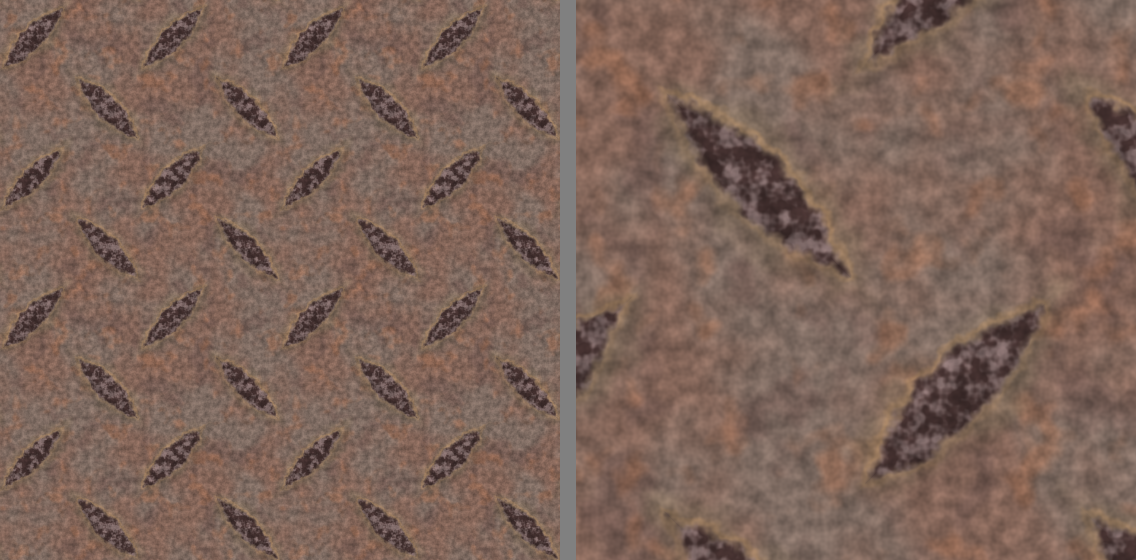
Left, the full canvas; right, a detail of the centre.
Reproduce this texture procedurally as a three.js fragment shader.

```glsl
#define BLOCKS 2.0
#define CELLS 2.0
#define STUD_HALF_LENGTH 0.28
#define STUD_HALF_WIDTH 0.072
#define EDGE_SOFTNESS 0.013
#define EDGE_ROUGHNESS 0.022
#define HALO_WIDTH 0.085
#define RIM_STRENGTH 0.5
#define RUST_AMOUNT 0.55
#define GRAIN_AMOUNT 0.27
#define PIT_FREQUENCY 38.0

varying vec2 vUv;

const vec3 BROWN = vec3(0.515, 0.395, 0.345);
const vec3 GREY = vec3(0.495, 0.422, 0.385);
const vec3 RUST = vec3(0.600, 0.410, 0.310);
const vec3 UMBER = vec3(0.420, 0.325, 0.300);
const vec3 KHAKI = vec3(0.515, 0.440, 0.365);
const vec3 OCHRE = vec3(0.640, 0.500, 0.360);
const vec3 PIT = vec3(0.245, 0.175, 0.170);
const vec3 MAUVE = vec3(0.490, 0.410, 0.405);

float hash(vec2 p, float seed) {
  return fract(sin(dot(p, vec2(127.1, 311.7)) + seed * 74.7) * 4375.85);
}

// Dot product with a random unit gradient on a wrapped lattice
float corner(vec2 cell, vec2 offset, float period, float seed) {
  float angle = 6.28318 * hash(mod(cell, period), seed);
  return dot(vec2(cos(angle), sin(angle)), offset);
}

float gradientNoise(vec2 p, float period, float seed) {
  vec2 i = floor(p), f = fract(p);
  vec2 u = f * f * f * (f * (f * 6.0 - 15.0) + 10.0);
  vec2 e = vec2(1.0, 0.0);
  float low = mix(corner(i, f, period, seed),
                  corner(i + e, f - e, period, seed), u.x);
  float high = mix(corner(i + e.yx, f - e.yx, period, seed),
                   corner(i + 1.0, f - 1.0, period, seed), u.x);
  return mix(low, high, u.y);
}

// Three octaves that wrap over the unit square
float fbm(vec2 p, float frequency, float seed) {
  float sum = 0.0, gain = 1.0;
  for (int k = 0; k < 3; k++) {
    sum += gain * gradientNoise(p * frequency, frequency, seed + float(k));
    frequency *= 2.0;
    gain *= 0.6;
  }
  return sum;
}

// Pointed lens lying along x
float lensDistance(vec2 p, float a, float b) {
  float radius = (a * a + b * b) / (2.0 * b);
  return length(vec2(p.x, abs(p.y) + radius - b)) - radius;
}

vec3 plateColor(vec2 p) {
  vec3 color = mix(BROWN, GREY, smoothstep(-0.4, 0.4, fbm(p, 5.0, 1.0)));
  color = mix(color, UMBER, 0.6 * smoothstep(0.05, 0.6, fbm(p, 9.0, 11.0)));
  return mix(color, RUST, RUST_AMOUNT * smoothstep(0.1, 0.65, fbm(p, 12.0, 21.0)));
}

void main() {
  vec2 block = fract(vUv * BLOCKS);
  vec2 grid = block * CELLS;
  float grain = fbm(block, 44.0, 31.0);
  float pits = fbm(block, PIT_FREQUENCY, 41.0);
  float ragged = fbm(block, 30.0, 51.0);
  float mottle = fbm(block, 14.0, 61.0);
  vec3 color = plateColor(block);

  // One rising and one falling stud per cell
  for (int k = 0; k < 2; k++) {
    float side = 1.0 - 2.0 * float(k);
    vec2 center = vec2(0.5 - 0.266 * side, 0.477 + 0.250 * side);
    vec2 shifted = grid - center + 0.5;
    vec2 id = mod(floor(shifted), CELLS);
    vec2 q = fract(shifted) - 0.5;
    vec2 along = vec2(1.0, side) * 0.7071;
    vec2 local = vec2(dot(q, along), dot(q, vec2(-side, 1.0) * 0.7071));

    float wear = hash(id, 71.0 + float(k));
    float halfWidth = STUD_HALF_WIDTH * mix(0.92, 1.08, wear);
    float lens = lensDistance(local, STUD_HALF_LENGTH, halfWidth);
    float d = lens + EDGE_ROUGHNESS * ragged;

    // Dusty halo, lit rim above and soft shade below
    float halo = 1.0 - smoothstep(0.0, HALO_WIDTH, lens + 0.05 * mottle);
    color = mix(color, KHAKI, 0.65 * halo);
    float rim = 1.0 - smoothstep(0.0, 0.018, abs(d - 0.014));
    float lit = smoothstep(-0.06, 0.05, local.y);
    color = mix(color, OCHRE, RIM_STRENGTH * rim * mix(0.45, 1.0, lit));
    float shade = 1.0 - smoothstep(0.0, 0.05, abs(d - 0.035));
    color *= 1.0 - 0.10 * shade * (1.0 - lit);

    // Pitted top with a worn, paler middle
    float worn = (wear - 0.5) * 0.22 * (1.0 - smoothstep(0.0, 0.2, abs(local.x)));
    vec3 top = mix(PIT, MAUVE, smoothstep(-0.32, 0.5, pits + worn));
    top *= 0.95 + 0.10 * lit;
    float cover = 1.0 - smoothstep(-EDGE_SOFTNESS, EDGE_SOFTNESS, d);
    color = mix(color, top, cover);
  }

  color *= 1.0 + GRAIN_AMOUNT * grain;
  gl_FragColor = vec4(clamp(color, 0.0, 1.0), 1.0);
}
```
